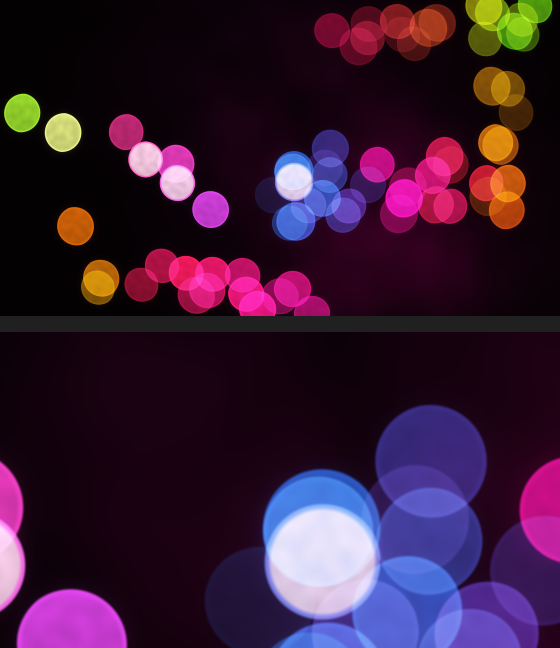
Top, the full canvas; bottom, a detail of the centre.
This background is drawn by a WebGL 1 fragment shader. Its source:

```glsl
precision highp float;
// Out-of-focus coloured lights: translucent bokeh discs over a dark plum haze.

uniform vec2 u_resolution;

float hash(vec2 p) {
  return fract(sin(dot(p, vec2(127.1, 311.7))) * 43758.545);
}

vec2 gradientAt(vec2 cell) {
  float angle = 6.2832 * hash(cell);
  return vec2(cos(angle), sin(angle));
}

float gradientNoise(vec2 p) {
  vec2 i = floor(p), f = fract(p);
  vec2 u = f * f * f * (f * (f * 6.0 - 15.0) + 10.0);
  vec2 e = vec2(0.0, 1.0);
  float low = mix(dot(gradientAt(i), f),
                  dot(gradientAt(i + e.yx), f - e.yx), u.x);
  float high = mix(dot(gradientAt(i + e), f - e),
                   dot(gradientAt(i + e.yy), f - e.yy), u.x);
  return mix(low, high, u.y);
}

vec3 screenBlend(vec3 a, vec3 b) {
  return 1.0 - (1.0 - a) * (1.0 - clamp(b, 0.0, 1.0));
}

// One lens disc: flat core, tinted bright rim, faint halo.
vec3 bokehDisc(vec2 p, vec2 center, float radius, vec3 tint, float pale) {
  vec2 q = p - center;
  vec2 lensShift = 0.09 * radius * (center - vec2(0.89, 0.5));
  float d = max(length(q - lensShift), length(q + lensShift)) / radius;
  float mask = 1.0 - smoothstep(0.96, 1.03, d);
  float rim = smoothstep(0.86, 0.97, d);
  vec3 core = mix(tint, vec3(1.0, 0.89, 0.94), 0.88 * pale);
  core *= 0.94 + 0.05 * q.y / radius + 0.1 * gradientNoise(q * 45.0 + center * 9.0);
  vec3 halo = 0.07 * tint * exp(-7.0 * max(d - 1.0, 0.0));
  return mix(halo, mix(core, tint * 1.12, rim * 0.75), mask);
}

// A string of lights from a to b, spiralling around its axis by spread.
// dimmest is the weakest strength, paleShare the portion of washed-out discs.
void lightString(inout vec3 color, vec2 p, vec2 a, vec2 b, float count, float spread,
                 vec3 tintA, vec3 tintB, float dimmest, float paleShare, float seed) {
  for (int i = 0; i < 16; i++) {
    float n = float(i);
    if (n >= count) break;
    float t = (n + 0.5) / count;
    float angle = 2.4 * n + seed;
    float reach = spread * (0.45 + 0.55 * hash(vec2(n, seed)));
    vec2 center = mix(a, b, t) + reach * vec2(cos(angle), sin(angle));
    float radius = 0.056 + 0.007 * hash(vec2(n + 20.0, seed));
    float pale = step(hash(vec2(n + 40.0, seed)), paleShare);
    float strength = max(mix(dimmest, 1.0, hash(vec2(n + 60.0, seed))), pale);
    vec3 tint = mix(tintA, tintB, t) * strength;
    color = screenBlend(color, bokehDisc(p, center, radius, tint, pale));
  }
}

void main() {
  vec2 p = gl_FragCoord.xy / u_resolution.y;
  p.x += 0.5 * (16.0 / 9.0 - u_resolution.x / u_resolution.y);

  // Dark haze
  float cloud = 0.8 + 0.7 * gradientNoise(p * 3.5) + 0.3 * gradientNoise(p * 9.0);
  vec3 color = vec3(0.012, 0.002, 0.008);
  color += cloud * vec3(0.18, 0.0, 0.11) * exp(-6.0 * dot(p - vec2(1.22, 0.25), p - vec2(1.22, 0.25)));
  color += cloud * vec3(0.07, 0.005, 0.05) * exp(-5.0 * dot(p - vec2(0.9, 0.75), p - vec2(0.9, 0.75)));

  // Left: lime to cream, then pale pink to violet
  lightString(color, p, vec2(0.0, 0.665), vec2(0.28, 0.555), 2.0, 0.01,
              vec3(0.45, 0.82, 0.0), vec3(1.0, 0.92, 0.65), 0.95, 0.0, 1.0);
  lightString(color, p, vec2(0.38, 0.59), vec2(0.68, 0.34), 5.0, 0.035,
              vec3(1.0, 0.2, 0.55), vec3(0.8, 0.25, 0.9), 0.6, 0.55, 2.0);

  // Lower left: orange to olive
  lightString(color, p, vec2(0.26, 0.34), vec2(0.32, -0.02), 3.0, 0.06,
              vec3(0.95, 0.42, 0.02), vec3(0.55, 0.4, 0.02), 0.75, 0.0, 3.0);

  // Bottom: hot pink
  lightString(color, p, vec2(0.46, 0.14), vec2(0.99, 0.04), 12.0, 0.075,
              vec3(0.95, 0.1, 0.3), vec3(0.98, 0.08, 0.6), 0.5, 0.25, 4.0);

  // Center: blue to violet
  lightString(color, p, vec2(0.88, 0.4), vec2(1.11, 0.42), 14.0, 0.12,
              vec3(0.06, 0.4, 0.85), vec3(0.32, 0.2, 0.72), 0.15, 0.1, 5.0);

  // Right: magenta to red
  lightString(color, p, vec2(1.2, 0.39), vec2(1.52, 0.42), 10.0, 0.1,
              vec3(0.9, 0.05, 0.65), vec3(0.92, 0.14, 0.12), 0.4, 0.1, 6.0);

  // Right edge: orange column rising to yellow and green
  lightString(color, p, vec2(1.58, 0.28), vec2(1.6, 0.8), 8.0, 0.055,
              vec3(0.85, 0.3, 0.02), vec3(0.72, 0.5, 0.02), 0.3, 0.0, 7.0);
  lightString(color, p, vec2(1.53, 0.92), vec2(1.71, 0.93), 7.0, 0.075,
              vec3(0.6, 0.56, 0.03), vec3(0.25, 0.68, 0.05), 0.5, 0.0, 8.0);

  // Top: crimson to rust
  lightString(color, p, vec2(1.06, 0.89), vec2(1.42, 0.91), 9.0, 0.06,
              vec3(0.95, 0.06, 0.32), vec3(0.7, 0.24, 0.06), 0.25, 0.0, 9.0);

  gl_FragColor = vec4(color, 1.0);
}
```
